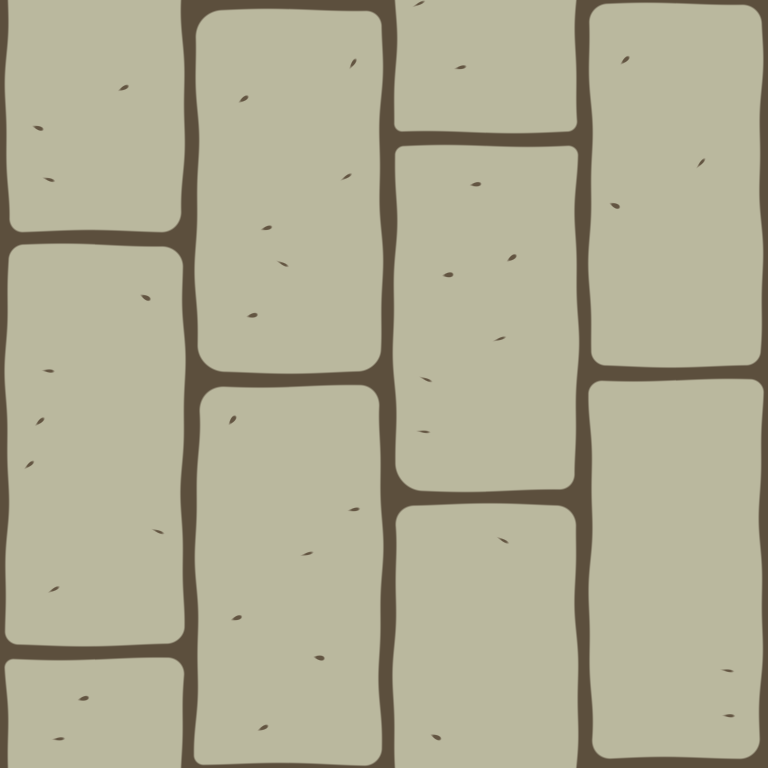
This texture is drawn by a WebGL 1 fragment shader. Its source:

```glsl
precision highp float;
// Tileable paving: four columns of two tall stones, joints staggered per column.
// Each stone is a rounded box with its own corner radii and sine-wobbled edges,
// set in dark mortar and flecked with a few small slanted chips.

uniform vec2 u_resolution;

float hash(float n) {
    return fract(sin(n * 91.73 + 4.1) * 4375.85);
}

// Component of v at the given index
float pick(vec4 v, float index) {
    return dot(v, vec4(equal(vec4(0.0, 1.0, 2.0, 3.0), vec4(index))));
}

// Rounded box with a separate radius in each quadrant
float stoneDistance(vec2 q, vec2 halfSize, float id) {
    vec2 side = sign(q);
    float phase = 6.283 * hash(id + 20.0);

    // Uneven edges: a slow lean plus two layers of waves
    q.x += 0.0022 * sin(q.y * 21.0 + phase + side.x * 1.7)
         + 0.0010 * sin(q.y * 53.0 - phase * 2.0 + side.x)
         + 0.010 * (hash(id + 31.0 + side.x) - 0.5) * q.y;
    q.y += 0.0016 * sin(q.x * 27.0 + phase * 3.0 + side.y * 2.0)
         + 0.012 * (hash(id + 47.0 + side.y) - 0.5) * q.x;

    float corner = hash(id * 4.0 + side.x + side.y * 2.0 + 60.0);
    float radius = mix(0.008, side.x < 0.0 ? 0.038 : 0.028, corner);
    vec2 b = abs(q) - halfSize + radius;
    return length(max(b, 0.0)) + min(max(b.x, b.y), 0.0) - radius;
}

// Tapered ellipse at a random place and slant; one per horizontal band
float chipDistance(vec2 q, vec2 halfSize, float id, float i) {
    float seed = id * 17.0 + i * 2.37;
    vec2 place = vec2(hash(seed), (i + 0.15 + 0.7 * hash(seed + 0.6)) / 6.0);
    q -= (place * 2.0 - 1.0) * halfSize * vec2(0.78, 0.9);

    float angle = mix(-0.65, 1.0, hash(seed + 1.1));
    float c = cos(angle), s = sin(angle);
    q = vec2(c * q.x + s * q.y, c * q.y - s * q.x);
    vec2 size = vec2(0.0062, mix(0.0014, 0.0030, hash(seed + 1.7)));
    size.y *= 1.0 + 0.3 * clamp(q.x / size.x, -1.0, 1.0);
    return (length(q / size) - 1.0) * size.y;
}

void main() {
    vec2 uv = gl_FragCoord.xy / u_resolution;
    float soft = max(0.0016, 0.8 / u_resolution.y);

    // Column and its slightly uneven borders
    vec4 borders = vec4(0.0, 0.2474, 0.505, 0.76);
    float column = dot(step(borders.yzw, vec3(uv.x)), vec3(1.0));
    float left = pick(borders, column);
    float right = column > 2.5 ? 1.0 : pick(borders, column + 1.0);

    // Two staggered joints per column, wrapping vertically
    float lower = pick(vec4(0.151, -0.004, 0.352, 0.004), column);
    float upper = pick(vec4(0.690, 0.506, 0.819, 0.514), column);
    float y = lower + fract(uv.y - lower);
    float row = step(upper, y);
    float bottom = mix(lower, upper, row);
    float top = mix(upper, lower + 1.0, row);

    vec2 halfSize = 0.5 * vec2(right - left, top - bottom) - 0.009;
    vec2 q = vec2(uv.x, y) - 0.5 * vec2(left + right, bottom + top);
    float id = column * 2.0 + row;

    vec3 mortar = vec3(0.36, 0.31, 0.24);
    vec3 stone = vec3(0.73, 0.72, 0.62);
    float d = stoneDistance(q, halfSize, id);
    vec3 color = mix(stone, mortar, smoothstep(-soft, soft, d));

    // Chips, sparser in the last column
    for (int i = 0; i < 6; i++) {
        float n = float(i);
        float keep = step(column > 2.5 ? 0.55 : 0.06, hash(id * 5.0 + n + 80.0));
        float chip = chipDistance(q, halfSize, id, n);
        color = mix(color, mortar * 1.08, keep * (1.0 - smoothstep(-soft * 0.6, soft * 0.6, chip)));
    }

    gl_FragColor = vec4(color, 1.0);
}
```
